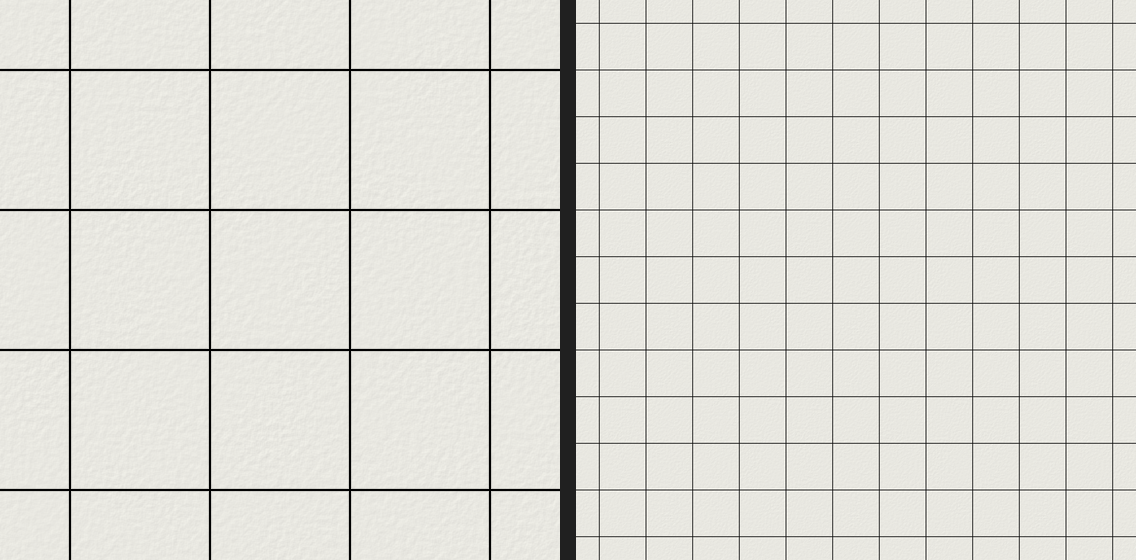
Left: one tile. Right: repeated 3 by 3.
A Shadertoy shader for this texture:

```glsl
// Off-white rough plaster tiles, four by four, divided by thin black joints; tiles seamlessly.

const float TILES = 4.0;              // repeats across and down
const float JOINT_WIDTH = 0.0040;     // in canvas units
const vec3 PLASTER = vec3(0.925, 0.922, 0.895);
const vec3 SHADE = vec3(0.875, 0.870, 0.848);
const vec3 JOINT = vec3(0.008);

const int GRAIN_OCTAVES = 3;
const float GRAIN_FREQUENCY = 72.0;   // cells of the coarsest grain, whole number
const float GRAIN_GAIN = 0.55;        // strength of each finer octave
const float RELIEF = 1.1;             // contrast of the lit bumps
const float LIT_LEVEL = 0.72;         // tone of flat plaster, 0 = SHADE, 1 = PLASTER
const float MAX_TONE = 1.3;
const float SLOPE_STEP = 0.0012;      // sampling distance along the light
const vec2 LIGHT_DIRECTION = vec2(-0.6, 0.8);
const float PATCH_FREQUENCY = 7.0;    // broad rough and smooth patches, whole number
const float PATCH_STRENGTH = 0.5;

// Integer hash to a unit gradient
vec2 gradientAt(vec2 cell, float period, uint seed) {
    uvec2 c = uvec2(mod(cell, period));
    uint h = c.x * 1597u + c.y * 51749u + seed * 7919u;
    h = (h ^ (h >> 15u)) * 739397u;
    h = (h ^ (h >> 13u)) * 974711u;
    h ^= h >> 16u;
    float angle = float(h & 65535u) * 6.28318 / 65536.0;
    return vec2(cos(angle), sin(angle));
}

// Gradient noise that wraps after a whole number of cells
float gradientNoise(vec2 p, float period, uint seed) {
    vec2 cell = floor(p);
    vec2 f = p - cell;
    vec2 u = f * f * f * (f * (f * 6.0 - 15.0) + 10.0);
    vec2 right = vec2(1.0, 0.0);
    vec2 up = vec2(0.0, 1.0);
    float a = dot(gradientAt(cell, period, seed), f);
    float b = dot(gradientAt(cell + right, period, seed), f - right);
    float c = dot(gradientAt(cell + up, period, seed), f - up);
    float d = dot(gradientAt(cell + 1.0, period, seed), f - 1.0);
    return mix(mix(a, b, u.x), mix(c, d, u.x), u.y);
}

float plasterHeight(vec2 uv) {
    float height = 0.0;
    float amplitude = 1.0;
    float frequency = GRAIN_FREQUENCY;
    for (int i = 0; i < GRAIN_OCTAVES; i++) {
        height += amplitude * gradientNoise(uv * frequency, frequency, uint(i) + 1u);
        amplitude *= GRAIN_GAIN;
        frequency *= 2.0;
    }
    return height;
}

// Light falling on the bumps from the upper left
vec3 plasterColor(vec2 uv) {
    vec2 offset = LIGHT_DIRECTION * SLOPE_STEP;
    float slope = plasterHeight(uv - offset) - plasterHeight(uv + offset);
    float broad = gradientNoise(uv * PATCH_FREQUENCY, PATCH_FREQUENCY, 11u);
    float tone = LIT_LEVEL + RELIEF * slope * (1.0 + PATCH_STRENGTH * broad);
    return mix(SHADE, PLASTER, clamp(tone, -0.6, MAX_TONE));
}

// Joints run through the middle of each repeat, so the canvas edge cuts tiles in half
float jointCoverage(vec2 uv, vec2 pixel) {
    vec2 distanceToJoint = abs(fract(uv * TILES) - 0.5) / TILES;
    vec2 coverage = clamp((0.5 * JOINT_WIDTH - distanceToJoint) / pixel + 0.5, 0.0, 1.0);
    return max(coverage.x, coverage.y);
}

void mainImage(out vec4 fragColor, in vec2 fragCoord) {
    vec2 pixel = 1.0 / iResolution.xy;
    vec2 uv = fragCoord * pixel;
    vec3 color = mix(plasterColor(uv), JOINT, jointCoverage(uv, pixel));
    fragColor = vec4(color, 1.0);
}
```
